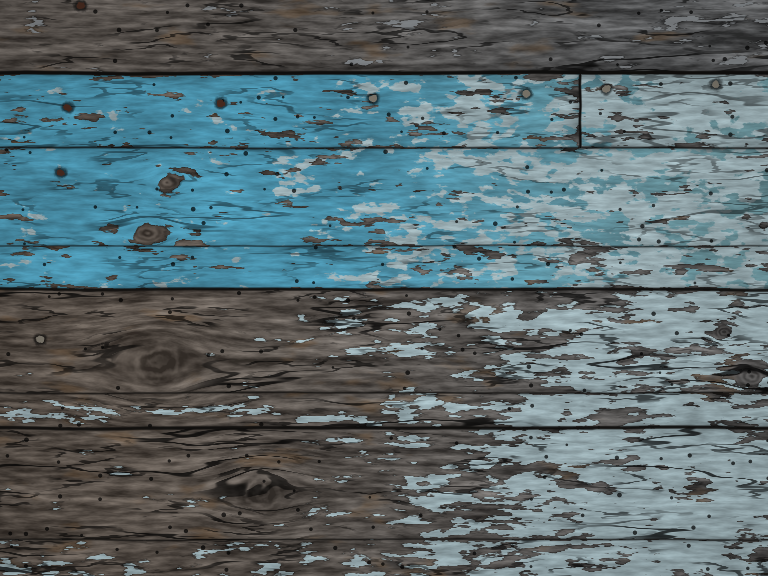
Reproduce this texture procedurally as a Shadertoy shader.

```glsl
// Weathered horizontal planks: three in flaking blue paint between bare, pale-flecked wood.
#define SEAM_WIDTH 0.0032
#define JOINT_X 1.007
#define CHIP_SCALE vec2(9.0, 36.0)
#define GRAIN_SCALE vec2(3.5, 48.0)
#define CRACK_DARKNESS 0.72
#define PRIMER vec3(0.58, 0.655, 0.675)
#define BLUE vec3(0.28, 0.55, 0.65)
#define WOOD_DARK vec3(0.19, 0.165, 0.145)
#define WOOD_LIGHT vec3(0.49, 0.45, 0.415)
#define RUST vec3(0.27, 0.16, 0.12)
#define GAP vec3(0.06, 0.055, 0.05)

const int SEAMS = 7;
// Seam heights from the top, how open each is, and paint cover at both ends of each plank.
const float seamY[7] = float[7](0.873, 0.743, 0.573, 0.498, 0.318, 0.257, 0.063);
const float seamOpen[7] = float[7](1.0, 0.5, 0.35, 0.8, 0.45, 0.85, 0.4);
const float coverLeft[8] = float[8](-0.62, 0.36, 0.46, 0.50, -0.70, -0.28, -0.68, -0.30);
const float coverRight[8] = float[8](-0.38, 0.40, 0.48, 0.36, 0.22, 0.30, 0.38, 0.22);
// Knots: centre and radius.
const vec3 knots[6] = vec3[6](vec3(0.27, 0.37, 0.034), vec3(0.455, 0.145, 0.03),
    vec3(0.29, 0.683, 0.017), vec3(0.257, 0.595, 0.015),
    vec3(1.305, 0.347, 0.015), vec3(1.257, 0.424, 0.011));

float hash(vec2 p) {
    vec3 q = fract(p.xyx * 0.1031);
    q += dot(q, q.yzx + 33.33);
    return fract((q.x + q.y) * q.z);
}

float corner(vec2 cell, vec2 offset) {
    float a = 6.2832 * hash(cell);
    return dot(vec2(cos(a), sin(a)), offset);
}

float gradientNoise(vec2 p) {
    vec2 i = floor(p), f = p - i, o = vec2(0.0, 1.0);
    vec2 u = f * f * f * (f * (f * 6.0 - 15.0) + 10.0);
    return mix(mix(corner(i, f), corner(i + o.yx, f - o.yx), u.x),
               mix(corner(i + o, f - o), corner(i + 1.0, f - 1.0), u.x), u.y);
}

float fbm(vec2 p) {
    float sum = 0.0, amp = 1.0;
    for (int i = 0; i < 4; i++) {
        sum += amp * gradientNoise(p);
        p = p * 2.03 + 17.3;
        amp *= 0.5;
    }
    return sum;
}

// Thin broken lines along the grain.
float cracks(vec2 g, vec2 scale, float width) {
    float line = abs(gradientNoise(g * scale) + 0.25 * gradientNoise(g * scale * 4.0));
    float broken = smoothstep(0.0, 0.25, gradientNoise(g * scale * vec2(0.9, 0.5) + 41.0));
    return (1.0 - smoothstep(width * 0.4, width, line)) * broken;
}

void mainImage(out vec4 fragColor, in vec2 fragCoord) {
    vec2 p = fragCoord / iResolution.y;
    float px = 1.0 / iResolution.y;

    // Planks and the gaps between them
    int plank = 0;
    float gap = 0.0, edge = 0.0;
    for (int i = 0; i < SEAMS; i++) {
        float d = p.y - seamY[i] - 0.003 * fbm(vec2(p.x * 3.0, float(i) * 4.7 + 0.5));
        if (d < 0.0) plank++;
        float w = SEAM_WIDTH * seamOpen[i];
        gap = max(gap, (1.0 - smoothstep(w - px, w + px, abs(d))) * (0.5 + 0.5 * seamOpen[i]));
        edge = max(edge, exp(-abs(d) / 0.006) * (0.4 + 0.6 * seamOpen[i]));
    }
    bool shortPiece = plank == 1 && p.x > JOINT_X;
    bool painted = plank >= 1 && plank <= 3;
    if (plank == 1) {
        float d = abs(p.x - JOINT_X - 0.002 * gradientNoise(p * 30.0));
        gap = max(gap, 1.0 - smoothstep(0.002 - px, 0.002 + px, d));
        edge = max(edge, exp(-d / 0.012) * step(p.x, JOINT_X));
    }

    // Grain coordinates, bent round the knots
    vec2 g = p + vec2(0.0, 0.014 * fbm(p * vec2(1.6, 5.0)));
    float knot = 0.0, rings = 0.0;
    for (int i = 0; i < 6; i++) {
        vec2 d = (p - knots[i].xy) * vec2(0.7, 1.0);
        vec2 q = d / knots[i].z;
        float core = exp(-dot(q, q));
        g.y -= 0.8 * d.y * exp(-0.25 * dot(q, q));
        knot = max(knot, core);
        rings += core * sin(11.0 * length(q) + 5.0 * fbm(p * 25.0));
    }
    g += float(plank) * vec2(7.31, 3.17) + (shortPiece ? 5.0 : 0.0);

    // Bare wood: brown at the left, greyer to the right and on top
    float grain = fbm(g * GRAIN_SCALE);
    float fine = fbm(g * vec2(22.0, 120.0));
    float tone = 0.5 + 0.6 * grain + 0.5 * fine + 0.25 * rings - 0.25 * knot;
    vec3 wood = mix(WOOD_DARK, WOOD_LIGHT, clamp(tone, 0.0, 1.15));
    float grey = smoothstep(0.1, 1.2, p.x) * 0.7 + (plank == 0 ? 0.25 : 0.0);
    wood = mix(wood, vec3(dot(wood, vec3(0.34))) * vec3(1.03, 1.05, 1.07), grey);
    wood = mix(wood, vec3(0.45, 0.33, 0.21), 0.35 * smoothstep(0.25, 0.6, fbm(g * vec2(7.0, 22.0) + 60.0)));

    // Pale primer in streaky flakes, casting a dark rim on the wood
    float chips = 0.85 * fbm(g * CHIP_SCALE) + 0.6 * fbm(g * CHIP_SCALE * 2.9 + 9.0);
    float cover = mix(coverLeft[plank], coverRight[plank], smoothstep(0.2, 1.3, p.x));
    cover += chips + 0.3 * fbm(p * vec2(2.5, 8.0)) - 0.45 * edge - 1.1 * knot;
    wood *= mix(0.68, 1.0, smoothstep(0.0, 0.2, -cover));
    vec3 primer = PRIMER * (1.0 + 0.2 * fine + 0.12 * grain);
    if (plank == 0) primer = mix(primer, vec3(0.46, 0.46, 0.47), 0.8);

    // Blue top coat, worn away to the right
    float wear = mix(0.42, -0.12, smoothstep(0.25, 1.2, p.x)) - (shortPiece ? 0.15 : 0.0);
    wear += 0.7 * fbm(g * vec2(11.0, 26.0) + 30.0) + 0.5 * fbm(g * vec2(34.0, 70.0));
    vec3 blue = mix(BLUE, vec3(0.40, 0.55, 0.58), smoothstep(0.5, 1.3, p.x));
    blue *= 1.0 + 0.2 * fine + 0.2 * fbm(p * vec2(4.0, 11.0));
    vec3 paint = mix(primer, blue, painted ? smoothstep(-0.07, 0.07, wear) : 0.0);
    vec3 color = mix(wood, paint, smoothstep(-0.05, 0.05, cover));

    // Cracks and wormholes
    float crack = max(cracks(g, vec2(2.6, 24.0), 0.05), 0.8 * cracks(g + 3.7, vec2(8.0, 52.0), 0.09));
    color *= 1.0 - CRACK_DARKNESS * crack * (painted ? 0.6 : 1.0);
    vec2 cell = floor(p * 32.0), hole = fract(p * 32.0) - 0.25 - 0.5 * vec2(hash(cell + 5.0), hash(cell + 9.0));
    float holeSize = 0.04 + 0.06 * hash(cell + 2.0);
    color *= 1.0 - 0.7 * step(0.84, hash(cell)) * (1.0 - smoothstep(holeSize, holeSize + 0.06, length(hole)));

    // Nails: six along the upper blue plank, three down the left side
    for (int i = 0; i < 9; i++) {
        float n = float(i), m = n - 6.0;
        vec2 at = vec2(0.118 + 0.265 * n - step(3.5, n) * (0.05 + 0.075 * (n - 3.0)), 0.813 + 0.008 * n);
        if (i > 5) at = vec2(0.14 - 0.035 * m, 0.99 - 0.29 * m);
        float d = length((p - at) * vec2(0.85, 1.0)) + 0.003 * fbm(p * 90.0);
        color *= 1.0 - 0.6 * (1.0 - smoothstep(0.007, 0.013, d));
        vec3 head = mix(RUST, vec3(0.46, 0.44, 0.40), step(0.6, hash(vec2(n, 4.0))));
        color = mix(color, head, 1.0 - smoothstep(0.005, 0.007, d));
    }

    // Seam shadow, open gaps and gentle corner falloff
    color *= 1.0 - 0.3 * edge;
    color = mix(color, GAP, gap);
    vec2 centred = fragCoord / iResolution.xy - 0.5;
    color *= 1.04 - 0.3 * dot(centred, centred);
    fragColor = vec4(clamp(color, 0.0, 1.0), 1.0);
}
```
